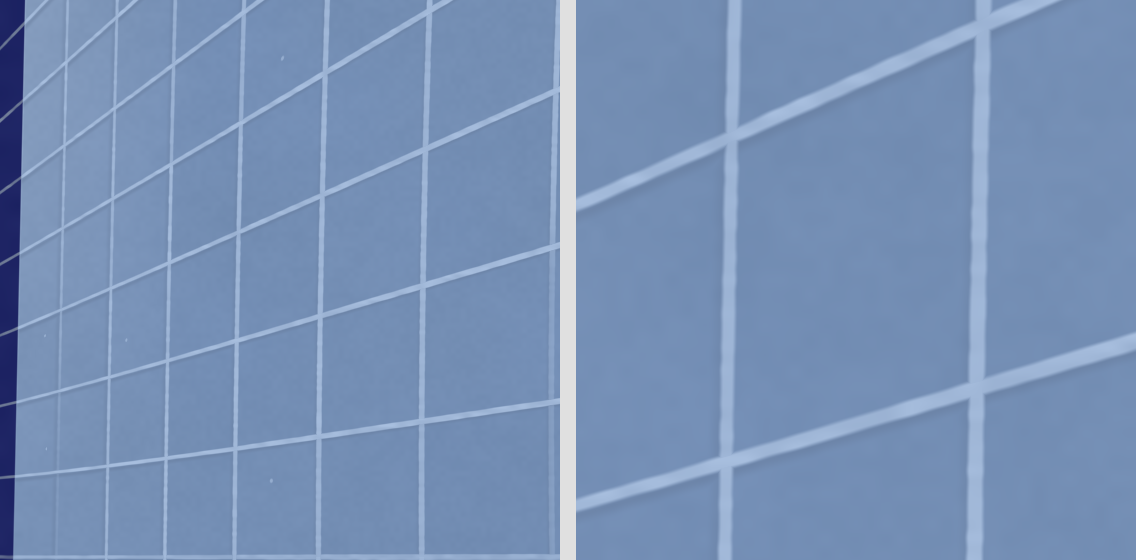
Left, the full canvas; right, a detail of the centre.
Give the GLSL for this texture, as a WebGL 2 fragment shader.

```glsl
#version 300 es
precision highp float;
// Pale blue square wall tiles with light grout, receding to a navy strip at the left.
uniform vec2 u_resolution;
out vec4 fragColor;

const vec3 TILE_BLUE = vec3(0.455, 0.560, 0.715);
const vec3 TILE_PALE = vec3(0.525, 0.615, 0.745);
const vec3 TILE_DULL = vec3(0.440, 0.540, 0.675);
const vec3 NAVY = vec3(0.115, 0.140, 0.390);
const vec3 GROUT = vec3(0.640, 0.730, 0.855);
const vec3 GROUT_ON_NAVY = vec3(0.440, 0.490, 0.590);
const vec3 SHADOW = vec3(0.390, 0.470, 0.595);

// Perspective of the wall
const float COLUMN_SCALE = 14.645;
const float COLUMN_START = 0.0339;
const float COLUMN_DEPTH = 1.0057;
const float BASE_LINE = 0.0052;

float hash(vec2 p) {
  vec3 q = fract(vec3(p.xyx) * 0.1031);
  q += dot(q, q.yzx + 33.33);
  return fract((q.x + q.y) * q.z);
}

float noise(vec2 p) {
  vec2 i = floor(p), f = fract(p);
  f = f * f * (3.0 - 2.0 * f);
  return mix(mix(hash(i), hash(i + vec2(1, 0)), f.x),
             mix(hash(i + vec2(0, 1)), hash(i + vec2(1, 1)), f.x), f.y);
}

// Straightens the slight lean of the upright joints
float uprightX(vec2 p) {
  float t = 2.0 * p.y - 1.0;
  return p.x - t * mix(0.0108, 0.0059, p.x) - t * t * 0.0065 * p.x;
}

float rowHeight(float x) {
  return 0.1296 + 0.149 * x;
}

// Canvas position to tile coordinates: column from the strip, row from the base
vec2 wallCoord(vec2 p, float x) {
  float column = COLUMN_SCALE * (x - COLUMN_START) / (x + COLUMN_DEPTH);
  float row = (p.y - BASE_LINE) / rowHeight(p.x);
  float bend = 0.026 * exp(-5.1 * p.x) * row * exp(-0.8 * max(row, 0.0));
  return vec2(column, row - bend / rowHeight(p.x));
}

// Soft band of a given half width around distance zero
float band(float d, float halfWidth, float soft) {
  return 1.0 - smoothstep(halfWidth - soft, halfWidth + soft, abs(d));
}

// Tile face with broad shading, a small tint per tile and fine mottling
vec3 tileColor(vec2 p, vec2 cell) {
  float pale = smoothstep(0.45, 0.0, p.x) * (0.25 + 0.75 * p.y);
  vec3 color = mix(TILE_BLUE, TILE_PALE, pale);
  color = mix(color, TILE_DULL, 0.45 * noise(p * 5.0 + 7.0) * (1.0 - 0.5 * pale));
  color += 0.012 * (hash(cell + 3.0) - 0.5);
  return color + 0.012 * (noise(p * 110.0) - 0.5) + 0.010 * (noise(p * 28.0) - 0.5);
}

// Rare small pale chip somewhere inside a tile
float chip(vec2 wall, vec2 cell) {
  vec2 center = 0.2 + 0.6 * vec2(hash(cell + 11.0), hash(cell + 23.0));
  float present = step(0.90, hash(cell + 41.0));
  return present * (1.0 - smoothstep(0.008, 0.028, length(fract(wall) - center)));
}

void main() {
  vec2 p = gl_FragCoord.xy / u_resolution;
  float soft = max(0.0016, 0.8 / min(u_resolution.x, u_resolution.y));
  float x = uprightX(p);
  vec2 wall = wallCoord(p, x);
  vec2 cell = floor(wall);
  vec2 joint = floor(wall + 0.5);

  // Signed distances to the nearest joints, in canvas units
  float density = COLUMN_SCALE * (COLUMN_DEPTH + COLUMN_START) / pow(x + COLUMN_DEPTH, 2.0);
  float dx = (wall.x - joint.x) / density;
  float slope = 0.149 * wall.y;
  float dy = (wall.y - joint.y) * rowHeight(p.x) * inversesqrt(1.0 + slope * slope);

  // Uneven edges and strength of the grout
  float grain = noise(p * vec2(60.0, 150.0)) - 0.5;
  float uprightHalf = mix(0.0020, 0.0050, smoothstep(0.0, 0.75, p.x)) + 0.0008 * grain;
  float levelHalf = mix(0.0024, 0.0052, smoothstep(0.0, 0.8, p.x)) + 0.0007 * grain;
  float uprightFade = 0.72 + 0.25 * hash(vec2(joint.x, cell.y) + 5.0);
  uprightFade *= joint.x < 0.5 ? 0.45 : 1.0;
  uprightFade *= joint.x < 1.5 ? mix(0.25, 0.95, smoothstep(0.1, 0.6, p.y)) : 1.0;
  uprightFade *= joint.x > 6.5 ? mix(0.5, 1.0, smoothstep(0.5, 0.65, p.y)) : 1.0;
  float levelFade = (joint.y < 0.5 ? 0.7 : 0.95) + 0.15 * grain;

  // Tiles, chips and the navy strip
  float strip = 1.0 - smoothstep(-soft, soft, wall.x / density);
  vec3 color = tileColor(p, cell);
  color = mix(color, GROUT, 0.7 * chip(wall, cell) * (1.0 - strip));
  vec3 navy = NAVY + 0.02 * (noise(p * 30.0) - 0.5);
  color = mix(color, navy, strip);

  // Thin shade beside the joints, then the grout
  float shade = max(band(dy + 0.006, 0.003, 0.004), 0.6 * band(dx + 0.005, 0.003, 0.004));
  color = mix(color, SHADOW, 0.42 * shade * (1.0 - strip));
  float upright = band(dx, uprightHalf, soft) * uprightFade * (1.0 - strip);
  float level = band(dy, levelHalf, soft) * levelFade;
  vec3 grout = mix(GROUT, GROUT_ON_NAVY, strip) + 0.03 * grain;
  color = mix(color, grout, max(upright, level));

  fragColor = vec4(color, 1.0);
}
```
